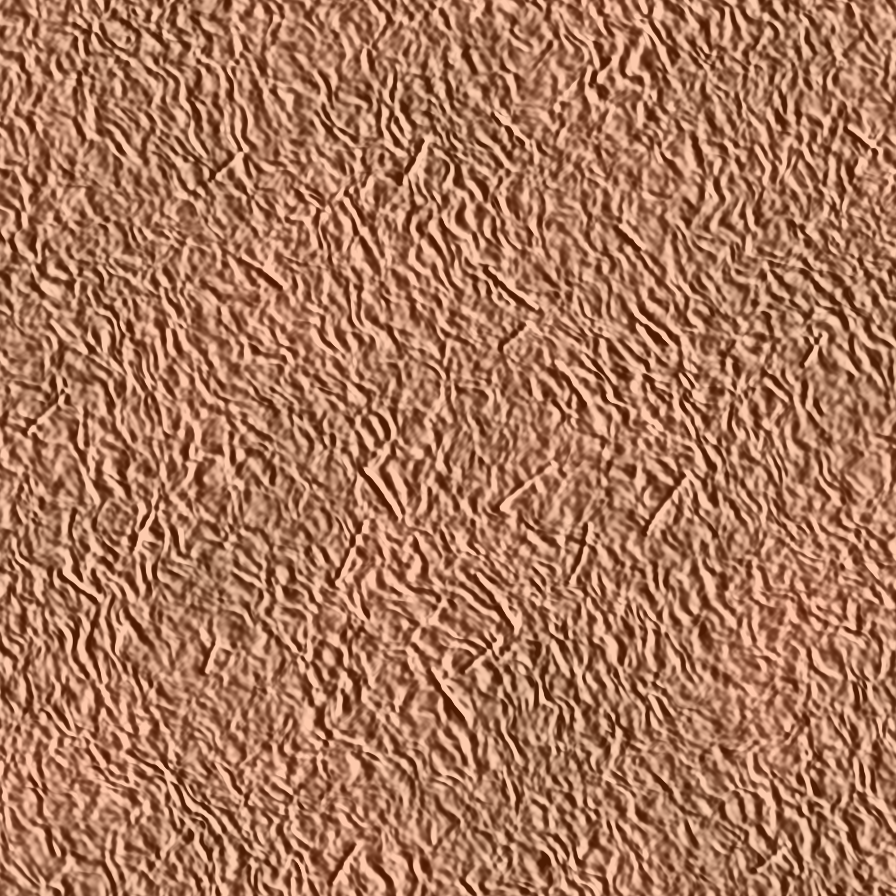
Write a three.js fragment shader that draws this texture.

```glsl
varying vec2 vUv;

const vec3 SHADOW_COLOR = vec3(0.315, 0.115, 0.015);
const vec3 LIT_COLOR = vec3(0.96, 0.76, 0.645);
const vec3 TINT_SHIFT = vec3(0.012, -0.026, -0.022);  // rosy to tan patches
const vec2 LIGHT_DIR = vec2(0.95, 0.31);
const vec2 WRINKLE_DIR = vec2(0.60, -0.80);
const vec2 WRINKLE_FREQ = vec2(33.0, 58.0);           // along, across
const vec2 CREASE_DIR = vec2(0.28, 0.96);
const vec2 CREASE_FREQ = vec2(46.0, 62.0);
const vec2 GRAIN_DIR = vec2(0.83, 0.56);
const float GRAIN_FREQ = 125.0;
const float CREASE_HEIGHT = 0.55;
const float GRAIN_HEIGHT = 0.27;
const float CREST_ROUNDING = 0.008;
const float SLOPE_STEP = 0.0024;
const float SLOPE_GAIN = 0.0185;
const float MID_TONE = 0.555;
const float TONE_RANGE = 0.64;
const float PATCH_TONE = 0.11;
const float BLOTCH_TONE = 0.13;
const int FIBRE_COUNT = 26;
const float FIBRE_WIDTH = 0.0036;
const float FIBRE_HEIGHT = 0.65;

float hash(vec2 p) {
  vec3 q = fract(vec3(p.xyx) * 0.1031);
  q += dot(q, q.yzx + 33.33);
  return fract((q.x + q.y) * q.z);
}

float cornerSlope(vec2 cell, vec2 offset) {
  float angle = 6.2832 * hash(cell);
  return dot(vec2(cos(angle), sin(angle)), offset);
}

// Gradient noise, centred on zero
float noise(vec2 p) {
  vec2 cell = floor(p) + 200.0;
  vec2 f = fract(p);
  vec2 w = f * f * f * (f * (f * 6.0 - 15.0) + 10.0);
  vec2 e = vec2(1.0, 0.0);
  float low = mix(cornerSlope(cell, f), cornerSlope(cell + e.xy, f - e.xy), w.x);
  float high = mix(cornerSlope(cell + e.yx, f - e.yx), cornerSlope(cell + 1.0, f - 1.0), w.x);
  return mix(low, high, w.y);
}

// Coordinates along and across a direction
vec2 aligned(vec2 p, vec2 dir) {
  return vec2(dot(p, dir), dot(p, vec2(-dir.y, dir.x)));
}

// Bends the wrinkles at a broad and a fine scale
vec2 warp(vec2 p) {
  vec2 broad = vec2(noise(p * 5.0 + 3.7), noise(p * 5.0 + 41.3));
  vec2 fine = vec2(noise(p * 30.0 + 17.1), noise(p * 30.0 + 63.9));
  return p + 0.045 * broad + 0.013 * fine;
}

// Rounded crests along the zero lines of stretched noise
float wrinkles(vec2 p) {
  float n = noise(p);
  return -sqrt(n * n + CREST_ROUNDING);
}

// Scattered straw-like strands pressed into the surface
float fibres(vec2 p) {
  float height = 0.0;
  for (int i = 0; i < FIBRE_COUNT; i++) {
    float id = float(i) + 1.0;
    vec2 centre = vec2(hash(vec2(id, 7.0)), hash(vec2(id, 19.0)));
    float side = hash(vec2(id, 31.0)) < 0.5 ? 0.95 : 2.3;
    float angle = side + 0.6 * (hash(vec2(id, 43.0)) - 0.5);
    float halfLength = mix(0.014, 0.038, hash(vec2(id, 57.0)));
    vec2 dir = vec2(cos(angle), sin(angle));
    vec2 d = p - centre;
    d -= dir * clamp(dot(d, dir), -halfLength, halfLength);
    height = max(height, exp(-dot(d, d) / (FIBRE_WIDTH * FIBRE_WIDTH)));
  }
  return height;
}

float surfaceHeight(vec2 p) {
  vec2 q = warp(p);
  float folds = wrinkles(aligned(q, WRINKLE_DIR) * WRINKLE_FREQ);
  float creases = CREASE_HEIGHT * noise(aligned(q, CREASE_DIR) * CREASE_FREQ + 11.0);
  vec2 grainPoint = aligned(p + 0.4 * (q - p), GRAIN_DIR);
  float grain = GRAIN_HEIGHT * noise(grainPoint * GRAIN_FREQ + 29.0);
  float relief = 1.0 + 0.6 * noise(p * 6.0 + 83.0) + 0.5 * noise(p * 15.0 + 97.0);
  vec2 strandBend = 0.012 * vec2(noise(p * 14.0), 0.0);
  return relief * (folds + creases) + grain + FIBRE_HEIGHT * fibres(p + strandBend);
}

void main() {
  // Slope towards the light
  vec2 halfStep = 0.5 * SLOPE_STEP * LIGHT_DIR;
  float slope = (surfaceHeight(vUv - halfStep) - surfaceHeight(vUv + halfStep)) / SLOPE_STEP;

  // Softly limited tone, with broad patches and small blotches
  float shade = SLOPE_GAIN * slope;
  float patches = noise(vUv * 4.0 + 51.0) + 0.5 * noise(vUv * 11.0 + 71.0);
  float blotches = noise(aligned(vUv, GRAIN_DIR) * 24.0 + 37.0);
  float tone = MID_TONE + TONE_RANGE * shade / sqrt(1.0 + shade * shade);
  tone += PATCH_TONE * patches + BLOTCH_TONE * blotches;
  vec3 color = mix(SHADOW_COLOR, LIT_COLOR, clamp(tone, -0.02, 1.05));
  color += TINT_SHIFT * patches;
  gl_FragColor = vec4(color, 1.0);
}
```
